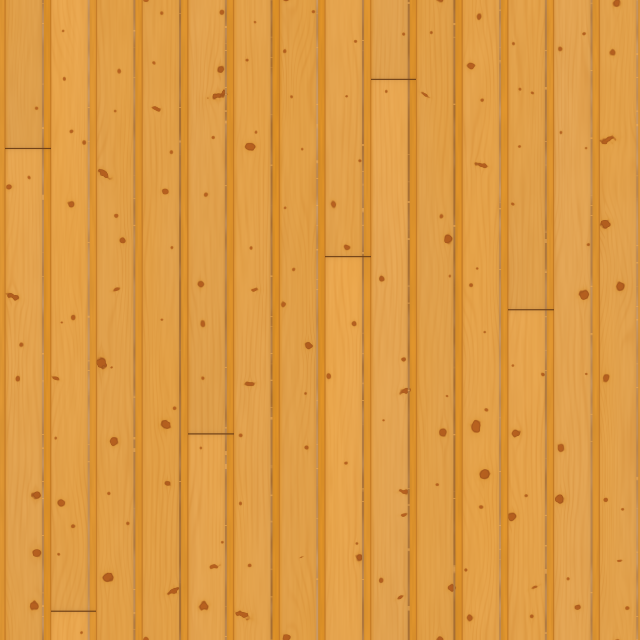
This texture is drawn by a Shadertoy shader. Its source:

```glsl
// Knotty pine cladding: vertical tongue-and-groove boards with grain, knots and butt joints.
#define PLANKS 14.0          // boards across the canvas
#define SHIFT 0.11           // offset of the first board, in boards
#define GROOVE_AT 0.83       // groove centre within a board
#define GROOVE_HALF 0.021    // groove half width, in boards
#define JOINT_HALF 0.013     // butt joint half width, in boards
#define KNOT_DENSITY 0.80    // share of knot cells that are filled
#define KNOT_MIN 0.022       // knot radii, in boards
#define KNOT_MAX 0.115
#define RINGS 8.0            // growth lines across a board
#define GRAIN 0.05           // strength of the growth lines

const vec3 HONEY  = vec3(0.895, 0.632, 0.275);
const vec3 CREAM  = vec3(0.885, 0.645, 0.335);
const vec3 GOLD   = vec3(0.870, 0.570, 0.155);
const vec3 EDGE   = vec3(0.750, 0.460, 0.140);
const vec3 BROWN  = vec3(0.650, 0.430, 0.200);
const vec3 WORN   = vec3(0.790, 0.600, 0.400);
const vec3 KNOT   = vec3(0.710, 0.360, 0.110);
const vec3 BARK   = vec3(0.520, 0.250, 0.075);
const vec3 CRACK  = vec3(0.430, 0.250, 0.090);

vec2 hash2(vec2 p) {
    vec3 h = fract(p.xyx * vec3(0.1031, 0.1030, 0.0973));
    h += dot(h, h.yzx + 33.33);
    return fract((h.xx + h.yz) * h.zy);
}

// Value noise that wraps after `period` cells in y.
float noise(vec2 p, float period) {
    vec2 i = floor(p), f = p - i;
    f = f * f * (3.0 - 2.0 * f);
    float y0 = mod(i.y, period), y1 = mod(i.y + 1.0, period);
    float low  = mix(hash2(vec2(i.x, y0)).x, hash2(vec2(i.x + 1.0, y0)).x, f.x);
    float high = mix(hash2(vec2(i.x, y1)).x, hash2(vec2(i.x + 1.0, y1)).x, f.x);
    return mix(low, high, f.y);
}

// Coverage of a line: 1 within halfWidth, smoothed over one pixel.
float band(float dist, float halfWidth, float px) {
    return 1.0 - smoothstep(halfWidth - 0.6 * px, halfWidth + 0.6 * px, abs(dist));
}

// Returns knot coverage, dark rim, halo and the sideways push on the grain.
vec4 knots(vec2 q, float plank, float px) {
    vec4 result = vec4(0.0);
    float wobble = noise(q * 14.0 + plank * 37.0, 14.0 * PLANKS) - 0.5;
    for (int j = -1; j <= 1; j++) {
        float row = floor(q.y) + float(j);
        vec2 id = vec2(plank, mod(row, PLANKS));
        vec2 place = hash2(id + 11.3), kind = hash2(id + 57.7), form = hash2(id + 91.1);
        if (kind.y > KNOT_DENSITY) continue;
        vec2 d = q - vec2(mix(0.08, 0.77, place.x), row + place.y);
        float radius = mix(KNOT_MIN, KNOT_MAX, kind.x * kind.x);
        // A few knots are cut lengthwise into slanted spikes.
        float spike = step(0.86, form.x);
        d.y += spike * (form.y - 0.5) * d.x;
        d *= mix(vec2(1.0, mix(0.8, 1.2, form.y)), vec2(0.62, 1.35), spike);
        float dist = length(d) + wobble * radius * mix(0.5, 1.1, spike) - radius;
        float fill = 1.0 - smoothstep(-px, px, dist);
        float rim = fill * smoothstep(-0.45 * radius, 0.0, dist);
        float halo = exp(-max(dist, 0.0) / (0.5 * radius));
        float bend = sign(d.x) * radius * exp(-dot(d * vec2(1.0, 0.5), d) / (6.0 * radius * radius));
        result = vec4(max(result.xyz, vec3(fill, rim, halo)), result.w + bend);
    }
    return result;
}

void mainImage(out vec4 fragColor, in vec2 fragCoord) {
    vec2 uv = fragCoord / iResolution.xy;
    float px = PLANKS / min(iResolution.x, iResolution.y);
    float across = uv.x * PLANKS - SHIFT;
    float plank = mod(floor(across), PLANKS);
    float u = fract(across);
    vec2 tone = hash2(vec2(plank, 3.7)), trait = hash2(vec2(plank, 23.9));
    float seed = plank * 71.0;

    // Butt joints: three boards out of every seven, stepping down the wall.
    float slot = mod(plank, 7.0);
    float hasJoint = float(slot < 1.5 || slot == 4.0);
    float order = 3.0 * floor(plank / 7.0) + floor((slot + 1.0) * 0.5);
    float joint = fract(0.768 + 0.277 * order + 0.363 * step(4.5, order));
    float along = fract(uv.y - joint);

    // Board colour, drifting along its length.
    float drift = noise(vec2(u * 1.5 + seed, uv.y * 5.0), 5.0);
    vec3 color = mix(HONEY, CREAM, clamp(tone.x * 0.75 + 0.5 * (drift - 0.3), 0.0, 1.0));
    color *= 1.0 + 0.03 * (tone.y - 0.5) + 0.04 * hasJoint * (along - 0.5);

    // Growth lines bowed by slow noise and by knots, plus fine fibres.
    vec4 knot = knots(vec2(u, uv.y * PLANKS), plank, px);
    float bow = noise(vec2(u * 2.2 + seed, uv.y * 7.0), 7.0);
    float rings = (u - knot.w) * RINGS + bow * mix(1.5, 5.0, trait.x);
    float line = pow(0.5 + 0.5 * cos(6.2832 * rings), 3.0);
    float patches = noise(vec2(u * 3.0 + seed + 19.0, uv.y * 9.0), 9.0);
    float fibre = noise(vec2(u * 26.0 + seed, uv.y * 24.0), 24.0) - 0.5;
    color *= 1.0 - GRAIN * line * patches * vec3(0.5, 1.1, 2.4);
    color *= 1.0 + fibre * vec3(0.02, 0.035, 0.08);

    // Golden tongue between the groove and the next board.
    float tongue = smoothstep(GROOVE_AT - px, GROOVE_AT + px, u);
    float spill = (1.0 - smoothstep(0.0, 0.10, u)) * trait.y * 0.5;
    color = mix(color, GOLD * (1.0 + 0.06 * fibre), max(tongue * mix(0.65, 1.0, trait.y), spill));

    // Knots with a warm halo and a dark rim.
    color = mix(color, GOLD * 0.95, knot.z * 0.38);
    color = mix(color, mix(KNOT, BARK, knot.y * 0.5 + 0.2 * patches), knot.x * 0.9);

    // Board edge and worn groove with pale specks.
    float edge = min(u, 1.0 - u);
    color = mix(color, EDGE, 0.6 * band(edge, 0.014, px) + 0.2 * exp(-edge * 28.0));
    float wear = noise(vec2(seed, uv.y * 40.0), 40.0);
    vec3 groove = mix(BROWN, WORN, clamp(trait.x * 0.9 + 0.5 * (wear - 0.5), 0.0, 1.0));
    float speck = smoothstep(0.90, 0.97, noise(vec2(seed + 5.0, uv.y * 190.0), 190.0));
    groove = mix(groove, CREAM * 1.06, speck * 0.6);
    color *= 1.0 - 0.10 * exp(-abs(u - GROOVE_AT) * 30.0);
    color = mix(color, groove, band(u - GROOVE_AT, GROOVE_HALF, px));

    // Dark crack where two board ends meet.
    float gap = (abs(along - 0.5) - 0.5) * PLANKS;
    color = mix(color, CRACK, hasJoint * (0.85 * band(gap, JOINT_HALF, px) + 0.12 * exp(gap * 22.0)));

    fragColor = vec4(color, 1.0);
}
```
